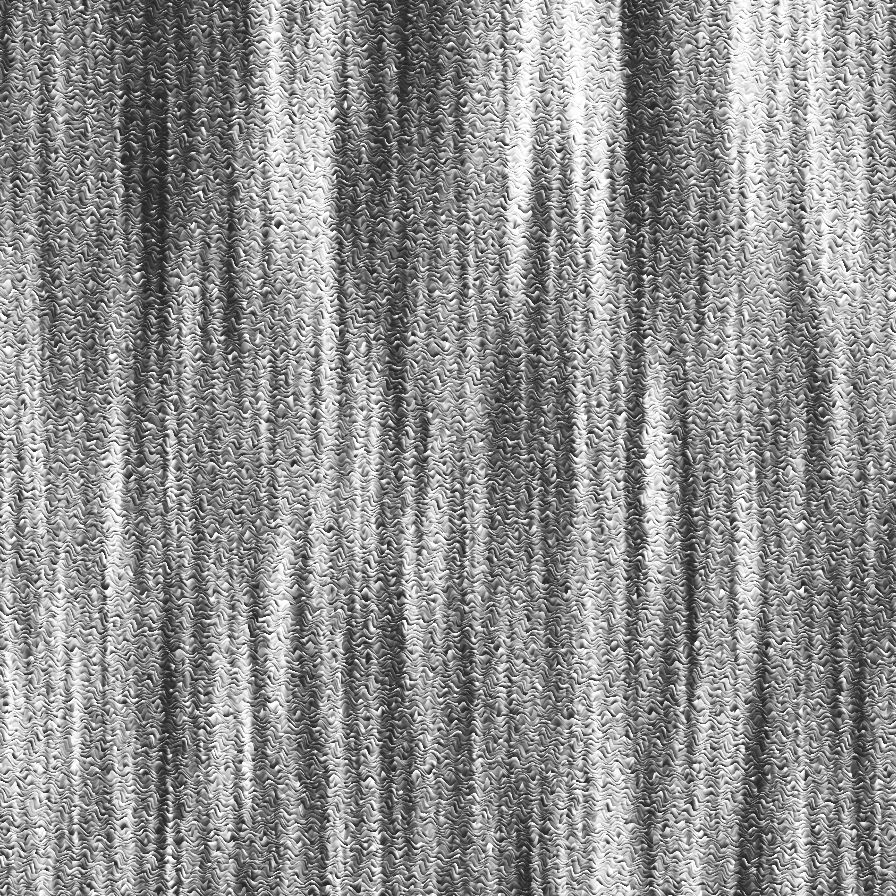
This texture is drawn by a WebGL 2 fragment shader. Its source:

```glsl
#version 300 es
precision highp float;
// Grey vertical streaks over a fine pebbled relief, with broad bands fading in at the top.

#define MID_TONE 0.585
#define TONE_RANGE 0.44
#define GRAIN_CELLS vec2(175.0, 250.0)
#define GRAIN_RELIEF 0.82
#define GRAIN_TINT 0.22
#define GRAIN_SOFTNESS 12.0
#define STREAK_CONTRAST 0.56
#define STREAK_JAGGEDNESS 0.005
#define BAND_CONTRAST 0.25
#define BAND_FREQUENCY 3.67

const float TAU = 6.2831853;

uniform vec2 u_resolution;
out vec4 fragColor;

float hash(vec2 p) {
    vec3 q = fract(p.xyx * vec3(0.1031, 0.1030, 0.0973));
    q += dot(q, q.yzx + 33.33);
    return fract((q.x + q.y) * q.z);
}

// Smooth random value along one column; each column has its own vertical offset.
float column(float index, float y, float seed) {
    y += 9.0 * hash(vec2(index, seed));
    float row = floor(y);
    float a = hash(vec2(index + seed, row));
    float b = hash(vec2(index + seed, row + 1.0));
    return mix(a, b, smoothstep(0.0, 1.0, y - row)) - 0.5;
}

float streaks(vec2 uv, vec2 frequency, float seed) {
    vec2 p = uv * frequency;
    float index = floor(p.x);
    float blend = smoothstep(0.0, 1.0, p.x - index);
    return mix(column(index, p.y, seed), column(index + 1.0, p.y, seed), blend);
}

// Soft cellular noise: xy is the lit slope of each cell, z its tint.
vec3 pebbles(vec2 p) {
    // Uneven warp so that the cells do not line up in rows
    p.y += 0.6 * sin(p.x * 1.9 + 2.0 * sin(p.y * 0.37)) + 0.5 * sin(p.x * 0.83 - p.y * 0.71);
    p.x += 0.5 * sin(p.y * 1.3 + 1.7 * sin(p.x * 0.43));
    vec2 cell = floor(p);
    vec3 sum = vec3(0.0);
    float total = 0.0;
    for (int j = -1; j <= 1; j++) {
        for (int i = -1; i <= 1; i++) {
            vec2 id = cell + vec2(i, j);
            vec2 centre = id + vec2(hash(id), hash(id + 71.7));
            vec2 offset = p - centre;
            float weight = exp(-GRAIN_SOFTNESS * dot(offset, offset));
            // Some cells are nearly flat, others steep
            float steepness = 0.25 + 1.4 * hash(id + 211.9);
            sum += weight * vec3(offset * steepness, hash(id + 143.3) - 0.5);
            total += weight;
        }
    }
    return sum / max(total, 1e-6);
}

// Broad flat-topped light and dark bands, darker on the left, strongest at the top.
float bands(vec2 uv) {
    float wave = clamp(1.5 * cos(TAU * BAND_FREQUENCY * (uv.x - 0.335)), -1.0, 1.0);
    float trend = 5.0 * min(uv.x - 0.27, 0.0) + 0.8 * (uv.x - 0.5);
    return (wave + max(trend, -1.6)) * smoothstep(0.48, 1.0, uv.y);
}

void main() {
    vec2 uv = gl_FragCoord.xy / u_resolution;

    // Relief lit from above
    vec3 pebble = pebbles(uv * GRAIN_CELLS);
    float grain = GRAIN_RELIEF * (pebble.y + 0.3 * pebble.x) + GRAIN_TINT * pebble.z;

    // Streaks from hair-thin to broad, their edges broken by the grain
    vec2 p = uv;
    p.x += STREAK_JAGGEDNESS * pebble.z + 0.0006 * sin(uv.y * 23.0 + uv.x * 40.0);
    float streak = 0.8 * streaks(p, vec2(190.0, 8.0), 3.0)
                 + 1.0 * streaks(p, vec2(105.0, 5.0), 17.0)
                 + 0.8 * streaks(p, vec2(48.0, 3.5), 41.0)
                 + 0.5 * streaks(p, vec2(17.0, 2.5), 59.0);

    // Combine, easing the extremes towards near-black and near-white
    float tone = STREAK_CONTRAST * streak + BAND_CONTRAST * bands(uv) + grain;
    float grey = MID_TONE + TONE_RANGE * tanh(tone / TONE_RANGE);
    fragColor = vec4(vec3(clamp(grey, 0.0, 1.0)), 1.0);
}
```
